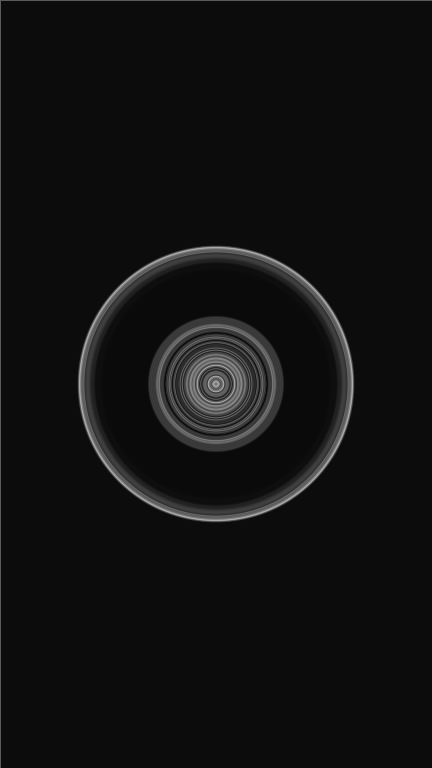
Give the GLSL for this background, as a WebGL 1 fragment shader.

```glsl
precision highp float;

uniform vec2 u_resolution;

// Lengths are fractions of the canvas width.
const float BACKDROP = 0.048;
const float HOLLOW = 0.038;
const float OUTER_RADIUS = 0.3195;
const float GLOW_DEPTH = 0.068;
const float GLOW_LEVEL = 0.42;
const float RIM_WIDTH = 0.0035;
const float RIM_LEVEL = 0.16;
const float DISC_RADIUS = 0.157;
const float DISC_LEVEL = 0.27;
const float GROOVE_CONTRAST = 0.55;
const float BAND_RADIUS = 0.105;
const float BAND_RATIO = 0.645;
const float BAND_WIDTH = 0.0016;
const float BAND_LEVEL = 0.24;
const float BORDER_WIDTH = 0.0023;
const float BORDER_LEVEL = 0.36;

float hash(float n) {
  return fract(sin(n * 127.1 + 3.7) * 4375.85);
}

float noise(float x) {
  float cell = floor(x);
  float f = fract(x);
  return mix(hash(cell), hash(cell + 1.0), f * f * (3.0 - 2.0 * f));
}

float bump(float x, float width) {
  return exp(-x * x / (width * width));
}

// Fine concentric lines, layered from coarse to narrow.
float grooves(float r) {
  float sum = 0.0;
  float frequency = 75.0;
  for (int i = 0; i < 3; i++) {
    sum += (noise(r * frequency + float(i) * 41.0) - 0.5) * (0.5 + 0.25 * float(i));
    frequency *= 2.3;
  }
  return sum;
}

// Bright circles, closer together towards the centre.
float brightBands(float r) {
  float sum = 0.0;
  float radius = BAND_RADIUS;
  for (int i = 0; i < 6; i++) {
    sum += bump(r - radius, BAND_WIDTH);
    radius *= BAND_RATIO;
  }
  return sum;
}

float discShade(float r) {
  float shade = DISC_LEVEL + 0.09 * (1.0 - smoothstep(0.0, 0.11, r));
  shade += 0.08 * bump(r - 0.135, 0.007) - 0.08 * bump(r - 0.115, 0.004);
  shade -= 0.07 * smoothstep(0.14, 0.15, r);
  shade *= 1.0 + GROOVE_CONTRAST * 2.0 * grooves(r);
  shade += BAND_LEVEL * brightBands(r);
  shade += 0.12 * bump(r - DISC_RADIUS, 0.0025);
  return clamp(shade, HOLLOW, 0.75);
}

float ringShade(float r) {
  float depth = clamp((r - OUTER_RADIUS + GLOW_DEPTH) / GLOW_DEPTH, 0.0, 1.0);
  float glow = GLOW_LEVEL * pow(depth, 2.3);
  glow *= 1.0 + 0.7 * grooves(r + 0.7);
  return HOLLOW + glow + RIM_LEVEL * bump(r - OUTER_RADIUS + RIM_WIDTH, RIM_WIDTH);
}

void main() {
  float pixel = 1.0 / u_resolution.x;
  vec2 p = (gl_FragCoord.xy - 0.5 * u_resolution) * pixel;
  float r = length(p);

  // Glowing ring, then grooved disc
  float shade = mix(ringShade(r), BACKDROP,
                    smoothstep(-pixel, pixel, r - OUTER_RADIUS));
  shade = mix(discShade(r), shade,
              smoothstep(-pixel, pixel, r - DISC_RADIUS));

  // Hairline along the left and top edges
  vec2 inset = vec2(gl_FragCoord.x, u_resolution.y - gl_FragCoord.y) * pixel;
  float border = clamp((BORDER_WIDTH - min(inset.x, inset.y)) / pixel + 0.5, 0.0, 1.0);
  shade = mix(shade, BORDER_LEVEL, border);

  gl_FragColor = vec4(vec3(shade), 1.0);
}
```
